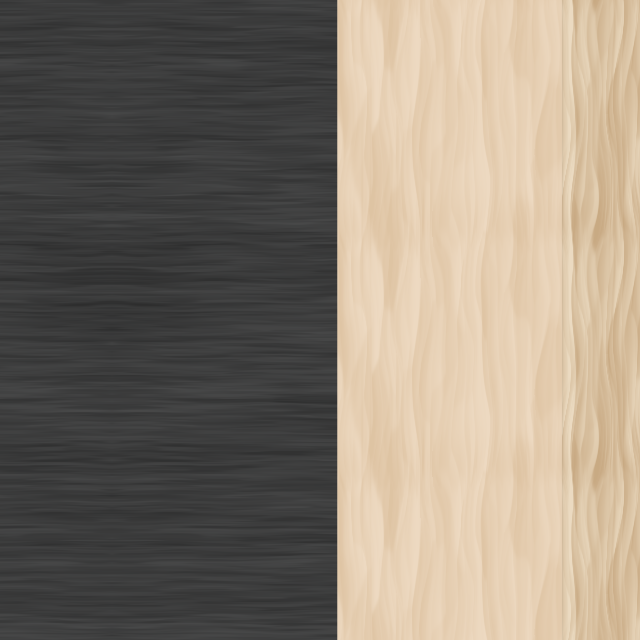
Write a Shadertoy shader that draws this texture.

```glsl
// Three upright panels: brushed dark metal, pale softwood, and a richer wood strip.
// Stretched, softened cellular noise makes both the brushing and the tapered grain;
// layered sines bend the grain, which repeats vertically and swells around knots.

const float TAU = 6.2831853;
const float METAL_EDGE = 0.527;
const float STRIP_EDGE = 0.878;
const float GRAIN_PERIOD = 0.375;
const float SEAM_Y = 0.635;

vec3 hash3(vec2 cell) {
    vec3 p = fract(vec3(cell.xyx) * vec3(0.1031, 0.1030, 0.0973));
    p += dot(p, p.yxz + 33.33);
    return fract((p.xxy + p.yzz) * p.zyx);
}

// Blended cell value (x) and sideways offset from its seed (y); rows wrap.
vec2 softCells(vec2 p, float rows, float sharpness) {
    vec2 base = floor(p);
    vec2 sum = vec2(0.0);
    float total = 0.0;
    for (int j = -1; j <= 1; j++) {
        for (int i = -1; i <= 1; i++) {
            vec2 cell = base + vec2(i, j);
            vec3 h = hash3(vec2(cell.x, mod(cell.y, rows)) + 17.0);
            vec2 d = p - cell - h.xy;
            float w = exp(-sharpness * dot(d, d)) + 1e-9;
            sum += w * vec2(h.z, d.x);
            total += w;
        }
    }
    return sum / total;
}

float bump(float x, float center, float width) {
    float d = (x - center) / width;
    return exp(-d * d);
}

vec3 brushedMetal(vec2 uv) {
    // The brushing is mirrored about a vertical axis.
    vec2 p = vec2(abs(uv.x - 0.175), uv.y);
    p.y += 0.0008 * sin(p.x * 31.0 + p.y * 9.0);
    float broad = softCells(p * vec2(4.0, 55.0), 997.0, 4.0).x;
    float streak = softCells(p * vec2(8.0, 210.0) + 5.3, 997.0, 7.0).x;
    float fine = softCells(p * vec2(17.0, 390.0) + 41.7, 997.0, 6.0).x;
    float shade = 0.235 + 0.026 * (broad - 0.5);
    shade += 0.046 * (streak - 0.5) + 0.040 * (fine - 0.5);
    shade -= 0.016 * bump(uv.y, 0.50, 0.08) * bump(p.x, 0.0, 0.14);
    shade += 0.006 * sin(uv.y * 17.0 + 1.0) * bump(p.x, 0.08, 0.15);
    return shade * vec3(0.995, 1.0, 1.003);
}

// Grain tone around 0.5. Knot center and width are in canvas units.
float woodGrain(vec2 uv, float columns, float knotX, float knotWidth) {
    float phase = (uv.y - SEAM_Y) / GRAIN_PERIOD;
    float wave = TAU * phase;

    // Swell the grain at each knot, then sway it.
    float lift = phase - floor(phase + 0.5);
    float side = (uv.x - knotX) / knotWidth;
    float swell = exp(-side * side) * bump(lift, 0.04, 0.23);
    float x = uv.x - 0.55 * swell * (uv.x - knotX);
    x += 0.0045 * sin(wave + uv.x * 37.0);
    x += 0.0025 * sin(2.0 * wave - uv.x * 71.0);

    vec2 coarse = softCells(vec2(x * columns, phase * 2.0), 2.0, 26.0);
    vec2 flakes = softCells(vec2(x * columns * 1.9 + 9.0, phase * 3.0), 3.0, 22.0);
    vec2 fiber = softCells(vec2(x * columns * 5.0 + 3.0, phase * 2.0), 2.0, 9.0);

    float tone = 0.5 + 0.55 * (coarse.x - 0.5) + 0.30 * coarse.y;
    tone += 0.34 * (flakes.x - 0.5) + 0.16 * flakes.y;
    tone += 0.16 * (fiber.x - 0.5);

    // Ragged darker seam where the grain repeats.
    float ragged = lift + 0.12 * (fiber.x - 0.5) + 0.08 * (flakes.x - 0.5);
    float seam = smoothstep(-0.07, -0.01, ragged) * smoothstep(0.20, 0.0, ragged);
    return tone - 0.16 * seam;
}

vec3 paleWood(vec2 uv) {
    float tone = woodGrain(uv, 38.0, 0.694, 0.035);
    // Fine straight lines on the flat-sawn left side.
    float lines = bump(uv.x, 0.566, 0.0018) + 0.7 * bump(uv.x, 0.579, 0.0015);
    lines += 0.5 * bump(uv.x, 0.822, 0.0016);
    float fade = 0.6 + 0.4 * sin(TAU * (uv.y - SEAM_Y) / GRAIN_PERIOD + 1.2);
    tone -= 0.28 * lines * fade;
    tone += 0.10 * bump(uv.x, 0.705, 0.06);
    return mix(vec3(0.872, 0.768, 0.640), vec3(0.930, 0.852, 0.758),
               clamp(tone, 0.0, 1.0));
}

vec3 richWood(vec2 uv) {
    float tone = woodGrain(uv, 56.0, 0.926, 0.026);
    tone += 0.18 * bump(uv.x, 0.889, 0.012) - 0.10 * bump(uv.x, 0.995, 0.025);
    vec3 color = mix(vec3(0.785, 0.665, 0.515), vec3(0.920, 0.855, 0.755),
                     clamp(tone, 0.0, 1.0));
    return color * (1.0 - 0.05 * bump(uv.x, STRIP_EDGE, 0.002));
}

void mainImage(out vec4 fragColor, in vec2 fragCoord) {
    vec2 uv = fragCoord / iResolution.xy;
    float soft = 0.7 / iResolution.x;
    vec3 wood = mix(paleWood(uv), richWood(uv),
                    smoothstep(-soft, soft, uv.x - STRIP_EDGE));
    vec3 color = mix(brushedMetal(uv), wood,
                     smoothstep(-soft, soft, uv.x - METAL_EDGE));
    fragColor = vec4(color, 1.0);
}
```
